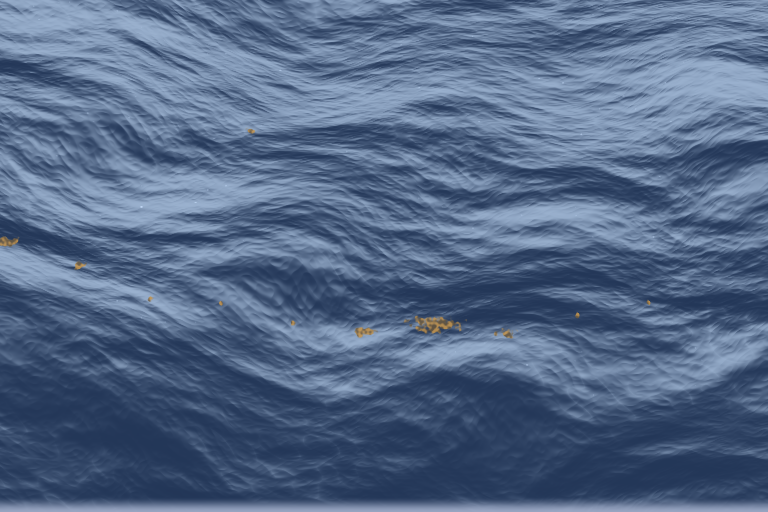
Write a Shadertoy shader that draws this texture.

```glsl
// Wind-ruffled deep blue sea with pale glints and a drift line of golden seaweed.

const vec3 DEEP_WATER = vec3(0.135, 0.212, 0.342);
const vec3 SKY_GLINT  = vec3(0.61, 0.70, 0.815);
const vec3 WEED_DARK  = vec3(0.40, 0.34, 0.25);
const vec3 WEED_GOLD  = vec3(0.76, 0.58, 0.31);
const vec3 HAZE       = vec3(0.64, 0.69, 0.80);

vec2 hashGradient(vec2 cell) {
    vec3 h = fract(cell.xyx * vec3(0.1031, 0.1030, 0.0973));
    h += dot(h, h.yzx + 33.33);
    float angle = 6.2832 * fract((h.x + h.y) * h.z);
    return vec2(cos(angle), sin(angle));
}

float gradientNoise(vec2 p) {
    vec2 i = floor(p), f = p - i;
    vec2 u = f * f * f * (f * (f * 6.0 - 15.0) + 10.0);
    vec2 e = vec2(1.0, 0.0);
    float a = dot(hashGradient(i), f);
    float b = dot(hashGradient(i + e), f - e);
    float c = dot(hashGradient(i + e.yx), f - e.yx);
    float d = dot(hashGradient(i + 1.0), f - 1.0);
    return mix(mix(a, b, u.x), mix(c, d, u.x), u.y);
}

// Wave height with a narrow, slightly rounded crest
float crest(vec2 p) {
    float n = gradientNoise(p);
    return 1.0 - sqrt(n * n + 0.003);
}

float crestSlope(vec2 p, float reach) {
    vec2 d = vec2(0.0, reach);
    return (crest(p + d) - crest(p - d)) / (2.0 * reach);
}

// Slopes summed from long swell to fine ripples; positive faces the viewer
float waveSlope(vec2 p, float rippleGain) {
    vec2 scale = vec2(1.6, 4.5);
    float weight = 0.68, shear = 0.08, sum = 0.0;
    for (int i = 0; i < 6; i++) {
        vec2 q = vec2(p.x, p.y + shear * p.x) * scale + 17.3 * float(i);
        float gain = i < 2 ? 1.0 : rippleGain;
        sum += weight * gain * crestSlope(q, 0.06);
        scale *= vec2(1.95, 1.75);
        weight *= 0.84;
        shear *= -1.25;
    }
    return sum;
}

// Thin bright threads of ruffled water, gathered in patches
float threads(vec2 p, vec2 scale) {
    float line = pow(1.0 - min(abs(gradientNoise(p * scale)), 1.0), 9.0);
    return line * smoothstep(-0.1, 0.35, gradientNoise(p * 4.0 + 31.0));
}

// Pale lanes where flat water mirrors the sky
float glintLanes(float height, float width) {
    float sum = 0.0;
    for (int i = 0; i < 3; i++) {
        float d = (height - 0.47 - 0.245 * float(i)) / width;
        sum += exp(-d * d);
    }
    return sum;
}

float weedClump(vec2 p, vec2 centre, vec2 size) {
    float d = length((p - centre) / size);
    float ragged = gradientNoise(p * 75.0) + 0.6 * gradientNoise(p * 140.0);
    return smoothstep(0.95, 0.45, d + 0.9 * ragged) * smoothstep(1.6, 1.0, d);
}

// Clumps strung along a shallow curve, plus one stray tuft
float seaweed(vec2 p) {
    float cover = weedClump(p, vec2(0.488, 0.744), vec2(0.010, 0.008));
    for (int i = 0; i < 10; i++) {
        float x = 0.016 + 0.139 * float(i);
        float core = (x - 0.85) / 0.13, tail = x / 0.17;
        float w = 0.005 + 0.052 * exp(-core * core) + 0.022 * exp(-tail * tail);
        float y = 0.355 + 0.26 * (x - 0.83) * (x - 0.83);
        y += 0.012 * sin(float(i) * 2.4);
        cover = max(cover, weedClump(p, vec2(x, y), vec2(w, 0.006 + 0.2 * w)));
    }
    return cover;
}

void mainImage(out vec4 fragColor, in vec2 fragCoord) {
    vec2 p = fragCoord / iResolution.y;

    // Bend the wave fronts and squeeze them towards the far side
    vec2 drift = vec2(gradientNoise(p * 2.7 + 5.0), gradientNoise(p * vec2(2.5, 3.5) + 40.0));
    vec2 bent = vec2(p.x, p.y + 0.3 * p.x - 0.13 * p.x * p.x) + drift * vec2(0.07, 0.09);
    vec2 sea = vec2(bent.x, bent.y * (0.85 + 0.4 * bent.y));

    // Light from distance, lanes, wave faces and threads
    float light = 1.4 * (p.y - 0.5) - 0.38;
    light += 0.95 * glintLanes(bent.y, 0.06);
    light += 0.8 * gradientNoise(p * vec2(1.8, 3.2) + 9.0);
    light -= waveSlope(sea, mix(0.65, 1.1, smoothstep(0.1, 0.5, p.y)));
    light += 0.5 * threads(sea + vec2(0.0, 0.35 * p.x), vec2(13.0, 23.0));
    float tone = pow(0.5 + 0.5 * tanh(0.85 * light), 1.5);
    vec3 color = mix(DEEP_WATER, SKY_GLINT, tone);

    // Tiny sparkles on lit water
    float sparkle = smoothstep(0.5, 0.68, gradientNoise(p * vec2(85.0, 120.0)));
    color += 0.16 * sparkle * tone;

    // Floating weed and the blurred pale rim at the bottom
    float weedTone = smoothstep(-0.35, 0.3, gradientNoise(p * 120.0 + 3.0));
    color = mix(color, mix(WEED_DARK, WEED_GOLD, weedTone), 0.9 * seaweed(p));
    color = mix(color, HAZE, 0.9 * smoothstep(0.03, 0.0, p.y));
    fragColor = vec4(color, 1.0);
}
```
